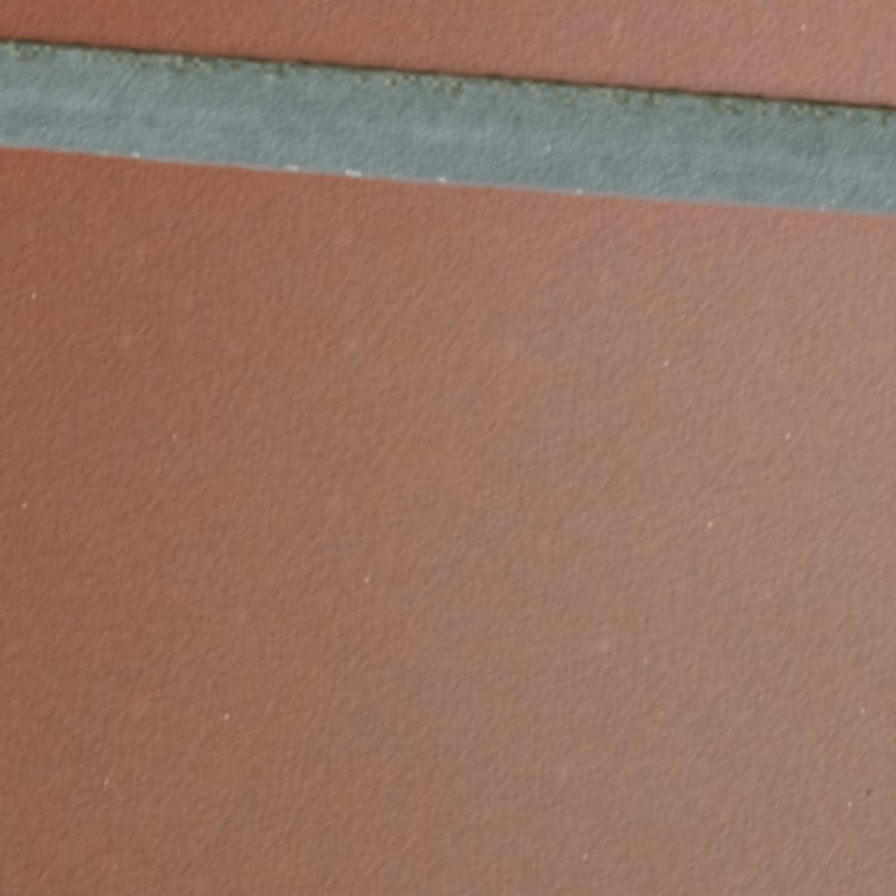
Give the GLSL for this texture, as a three.js fragment shader.

```glsl
// Terracotta tiles split by a sloping blue-grey grout joint.
// Bilinear colour gradients shade the clay; value noise adds grain and mottling,
// and hashed grid cells scatter pale flecks. The joint is a band between two edges.

varying vec2 vUv;

float hash(vec2 p) {
  return fract(sin(dot(p, vec2(127.1, 311.7))) * 43758.5453);
}

float noise(vec2 p) {
  vec2 i = floor(p);
  vec2 f = fract(p);
  f = f * f * (3.0 - 2.0 * f);
  float low = mix(hash(i), hash(i + vec2(1.0, 0.0)), f.x);
  float high = mix(hash(i + vec2(0.0, 1.0)), hash(i + vec2(1.0, 1.0)), f.x);
  return mix(low, high, f.y);
}

float fbm(vec2 p) {
  float sum = 0.0;
  float amp = 0.5;
  for (int i = 0; i < 4; i++) {
    sum += amp * noise(p);
    p = mat2(1.6, 1.2, -1.2, 1.6) * p + 7.3;
    amp *= 0.5;
  }
  return sum / 0.9375;
}

// Bell-shaped line of the given width around zero
float line(float d, float width) {
  return exp(-d * d / (width * width));
}

// Sparse rounded flecks, at most one per grid cell
float flecks(vec2 p, float cells, float density, float radius) {
  vec2 q = p * cells;
  vec2 id = floor(q);
  vec2 center = 0.25 + 0.5 * vec2(hash(id + 3.1), hash(id + 8.7));
  vec2 d = (fract(q) - center) / cells;
  d = vec2(d.x - 0.25 * d.y, d.y * 0.7);
  float present = step(1.0 - density, hash(id + 17.0));
  return present * (0.3 + 0.7 * hash(id + 5.0)) * line(length(d), radius);
}

// Height of the pebbled surface, stretched along rising diagonals
float bumps(vec2 p) {
  vec2 q = vec2(0.8 * p.x - 0.6 * p.y, 0.6 * p.x + 0.8 * p.y);
  return 0.65 * noise(q * vec2(175.0, 115.0)) + 0.35 * noise(q * vec2(270.0, 200.0) + 40.0);
}

// Signed grain: the bumps lit from the upper left
float grain(vec2 p) {
  return bumps(p) - bumps(p + vec2(-0.0028, 0.0022));
}

vec3 tileColor(vec2 p) {
  float across = smoothstep(-0.15, 1.1, p.x);
  vec3 bottom = mix(vec3(0.57, 0.39, 0.305), vec3(0.612, 0.49, 0.43), across);
  vec3 top = mix(vec3(0.575, 0.37, 0.285), vec3(0.645, 0.507, 0.447), across);
  vec3 col = mix(bottom, top, smoothstep(0.0, 0.8, p.y));

  // Broad sheen and faint uneven warm patches
  col += vec3(0.008, 0.016, 0.017) * line(length(p - vec2(0.58, 0.45)), 0.35);
  col += vec3(0.008, 0.015, 0.03) * (fbm(p * 8.0) - 0.5);
  col += vec3(0.015, 0.0, -0.02) * (noise(p * 36.0) - 0.5);

  col += vec3(0.060, 0.058, 0.055) * grain(p);
  col += 0.025 * (noise(p * 120.0) - 0.5);
  col += 0.16 * flecks(p, 13.0, 0.14, 0.0024);
  col += 0.05 * flecks(p + 0.53, 17.0, 0.12, 0.006);
  return col - 0.13 * flecks(p + 0.37, 7.0, 0.05, 0.003);
}

// depth runs from 0 at the lower edge of the joint to 1 at the upper edge
vec3 groutColor(vec2 p, float depth) {
  vec2 along = vec2(p.x, p.y + 0.078 * p.x);
  vec3 col = mix(vec3(0.485, 0.535, 0.535), vec3(0.455, 0.515, 0.50), depth);
  col += 0.025 * line(depth - 0.43, 0.12);
  col += 0.06 * (fbm(along * vec2(12.0, 75.0)) - 0.5);
  col += vec3(0.10, 0.08, 0.09) * (fbm(p * 60.0) - 0.5);
  col += 0.075 * grain(p + 2.0);

  // Olive, gritty upper rim with dark pits
  float rim = smoothstep(0.76, 1.0, depth + 0.2 * (noise(p * 80.0) - 0.5));
  col = mix(col, vec3(0.46, 0.46, 0.37), 0.6 * rim);
  col += 0.22 * rim * (noise(p * 150.0) - 0.5);
  col += 0.12 * flecks(p, 38.0, 0.10, 0.003);
  return col - 0.12 * flecks(p + 0.61, 24.0, 0.08, 0.005);
}

void main() {
  vec2 p = vUv;
  float ragged = 0.003 * (fbm(vec2(p.x * 45.0, 2.0)) - 0.5);
  float upper = 0.955 - 0.077 * p.x + ragged;
  float lower = 0.8385 - 0.0785 * p.x - 0.015 * p.x * (1.0 - p.x) + ragged;
  float depth = (p.y - lower) / (upper - lower);

  vec3 col = tileColor(p);
  // Reddish tint on the clay beside the joint
  float below = max(lower - p.y, 0.0);
  col += vec3(0.008, -0.014, -0.012) * exp(-below * 16.0);

  float inside = smoothstep(-0.005, 0.005, p.y - lower)
               * (1.0 - smoothstep(-0.004, 0.004, p.y - upper));
  col = mix(col, groutColor(p, depth), inside);

  // Narrow broken shadow above the joint, with a softer falloff onto the tile
  float shadow = line(p.y - upper - 0.001, 0.0042);
  col = mix(col, vec3(0.29, 0.235, 0.165), shadow * (0.35 + 0.6 * noise(p * 85.0)));
  col *= 1.0 - 0.08 * line(p.y - upper - 0.006, 0.008);

  // Pale lower lip, broken along its length, with occasional bright chips
  float lip = line(p.y - lower - 0.001, 0.0045) * (0.35 + 0.6 * noise(p * 70.0));
  col = mix(col, vec3(0.595, 0.555, 0.54), lip);
  float chip = smoothstep(0.72, 1.0, noise(vec2(p.x * 85.0, 9.0)));
  col += 0.14 * chip * line(p.y - lower - 0.003, 0.0035);

  gl_FragColor = vec4(clamp(col, 0.0, 1.0), 1.0);
}
```
